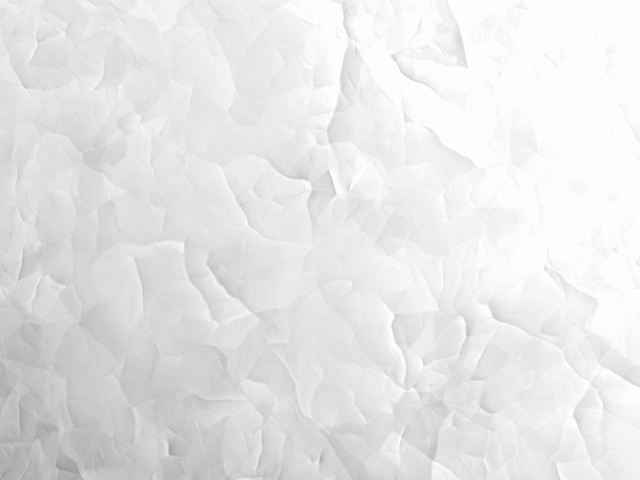
A WebGL 1 fragment shader for this texture:

```glsl
precision highp float;

uniform vec2 u_resolution;

const float SHADOW_TONE = 0.70;     // brightness at the lower left
const float LIGHT_ACROSS = 0.255;   // gain from left to right
const float LIGHT_UP = 0.19;        // gain from bottom to top
const float LIGHT_OVERLAP = 0.11;   // reduces the gain where both add up
const float PAPER_WHITE = 0.994;
const vec2 LIGHT_DIR = vec2(0.88, 0.47);

const float LARGE_FOLDS = 5.2;      // cells per canvas height
const float MEDIUM_FOLDS = 10.0;
const float SMALL_FOLDS = 19.0;
const float TINY_FOLDS = 36.0;
const float FACET_CONTRAST = 0.04;
const float TILT_CONTRAST = 0.09;
const float CREASE_CONTRAST = 0.23;
const float CREASE_WIDTH = 0.06;    // in cells
const float SLOPE_WIDTH = 0.2;      // in cells
const float EDGE_SOFTNESS = 0.0022; // in canvas heights
const float MOTTLE_CONTRAST = 0.05;
const float GRAIN_CONTRAST = 0.014;
const float GRAIN_SCALE = 210.0;

float hash(vec2 p) {
  return fract(sin(dot(p, vec2(127.1, 311.7))) * 43758.5453);
}

vec2 hash2(vec2 p) {
  return vec2(hash(p), hash(p + 57.3));
}

float blend(vec2 i, vec2 f) {
  return mix(mix(hash(i), hash(i + vec2(1.0, 0.0)), f.x),
             mix(hash(i + vec2(0.0, 1.0)), hash(i + 1.0), f.x), f.y);
}

float noise(vec2 p) {
  vec2 f = fract(p);
  return blend(floor(p), f * f * (3.0 - 2.0 * f));
}

// Linear noise keeps hard kinks
float kinks(vec2 p) {
  return blend(floor(p), fract(p)) - 0.5;
}

float fbm(vec2 p) {
  float sum = 0.0;
  float weight = 0.5;
  for (int i = 0; i < 4; i++) {
    sum += weight * noise(p);
    p = mat2(1.6, 1.2, -1.2, 1.6) * p + 11.7;
    weight *= 0.5;
  }
  return sum;
}

// Bends straight cell borders into kinked paper folds
vec2 warp(vec2 p) {
  vec2 broad = vec2(kinks(p * 6.0), kinks(p * 6.0 + 31.4));
  vec2 fine = vec2(kinks(p * 24.0 + 7.2), kinks(p * 24.0 + 53.6));
  vec2 ragged = vec2(kinks(p * 62.0 + 3.1), kinks(p * 62.0 + 71.8));
  return p + 0.06 * broad + 0.02 * fine + 0.006 * ragged;
}

// Relief shading of one layer of stretched, flat facets with lit creases
float folds(vec2 p, float scale, float angle, float stretch) {
  float c = cos(angle);
  float s = sin(angle);
  mat2 turn = mat2(c, -s, s, c);
  vec2 q = turn * p * vec2(1.0 / stretch, 1.0) * scale + scale * 3.7;
  vec2 light = normalize(turn * LIGHT_DIR);
  vec2 base = floor(q);

  // Nearest facet centre
  vec2 cell = base;
  vec2 toCentre = vec2(0.0);
  float nearest = 8.0;
  for (int j = -1; j <= 1; j++) {
    for (int i = -1; i <= 1; i++) {
      vec2 id = base + vec2(float(i), float(j));
      vec2 r = id + hash2(id) - q;
      float d = dot(r, r);
      if (d < nearest) {
        nearest = d;
        cell = id;
        toCentre = r;
      }
    }
  }

  // Creases shared with neighbouring facets, lit on one side only
  float relief = 0.0;
  float border = 8.0;
  for (int j = -2; j <= 2; j++) {
    for (int i = -2; i <= 2; i++) {
      vec2 id = cell + vec2(float(i), float(j));
      vec2 r = id + hash2(id) - q;
      vec2 across = r - toCentre;
      if (dot(across, across) > 0.0001) {
        vec2 normal = normalize(across);
        float d = max(dot(0.5 * (r + toCentre), normal), 0.0);
        float pick = hash(cell + id + 0.37);
        float fold = hash(cell + id + 9.1) < 0.35 ? -1.0 : 1.0;
        float profile = 0.65 * exp(-d / CREASE_WIDTH) + 0.35 * exp(-d / SLOPE_WIDTH);
        relief += fold * pick * pick * pick * dot(normal, light) * profile;
        border = min(border, d);
      }
    }
  }

  float broken = smoothstep(0.2, 0.75, noise(q * 1.9 + 4.0));
  float facet = FACET_CONTRAST * (hash(cell + 4.4) - 0.5);
  float tilt = TILT_CONTRAST * dot(toCentre, hash2(cell + 8.8) - 0.5);
  float soft = smoothstep(0.0, EDGE_SOFTNESS * scale, border);
  return soft * (facet + tilt + CREASE_CONTRAST * broken * relief);
}

// Soft light from the upper right
float lighting(vec2 uv) {
  float lift = uv.y * (1.6 - 0.6 * uv.y);
  return SHADOW_TONE + LIGHT_ACROSS * uv.x + LIGHT_UP * lift - LIGHT_OVERLAP * uv.x * lift;
}

void main() {
  vec2 uv = gl_FragCoord.xy / u_resolution;
  vec2 p = gl_FragCoord.xy / u_resolution.y;
  vec2 bent = warp(p);

  float crumple = smoothstep(0.25, 0.75, noise(p * 4.3 + 2.0));
  float tone = lighting(uv);
  tone += folds(bent, LARGE_FOLDS, -1.0, 1.4) * 0.6;
  tone += folds(bent + 5.3, MEDIUM_FOLDS, -0.7, 1.7) * mix(0.6, 1.0, crumple);
  tone += folds(bent + 9.1, SMALL_FOLDS, 1.05, 1.7) * mix(0.4, 0.95, crumple);
  tone += folds(bent + 2.7, TINY_FOLDS, -1.3, 1.5) * mix(0.2, 0.55, crumple);
  tone += MOTTLE_CONTRAST * (fbm(bent * 7.0) - 0.47);
  tone += GRAIN_CONTRAST * (noise(p * GRAIN_SCALE) - 0.5);

  gl_FragColor = vec4(vec3(clamp(tone, 0.0, PAPER_WHITE)), 1.0);
}
```
